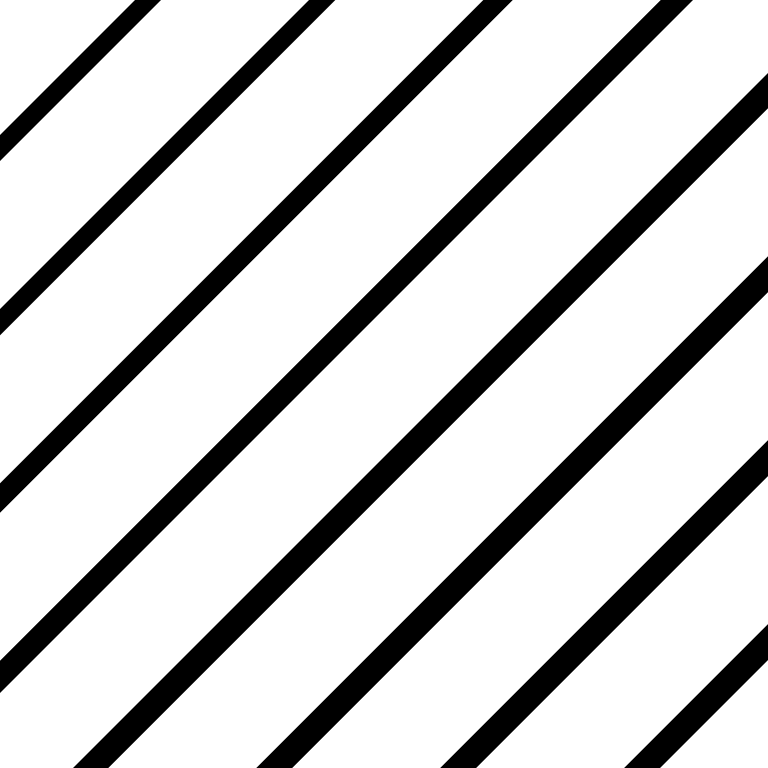
Reproduce this pattern procedurally as a Shadertoy shader.

```glsl
// Eight black diagonal stripes on white, rising to the right.
// A loop walks from the upper left corner to the lower right one, keeping the
// white gap constant while the stripes thicken towards the middle.

const int STRIPE_COUNT = 8;
const float FIRST_EDGE = 0.1758;   // all lengths run along a canvas side
const float WHITE_GAP = 0.1927;
const float THIN_WIDTH = 0.0339;
const float WIDTH_STEP = 0.0039;
const vec3 PAPER = vec3(1.0);
const vec3 INK = vec3(0.0);

// Stripe width: thin at first, then growing evenly until it levels off.
float stripeWidth(float index) {
    return THIN_WIDTH + WIDTH_STEP * clamp(index - 0.9, 0.0, 3.3);
}

// Signed perpendicular distance to a 45 degree band, negative inside.
float bandDistance(float diagonal, float center, float width) {
    return (abs(diagonal - center) - 0.5 * width) * inversesqrt(2.0);
}

// Distance to the nearest of all stripes.
float stripesDistance(float diagonal) {
    float nearest = 1e3;
    float edge = FIRST_EDGE;
    for (int i = 0; i < STRIPE_COUNT; i++) {
        float width = stripeWidth(float(i));
        nearest = min(nearest, bandDistance(diagonal, edge + 0.5 * width, width));
        edge += width + WHITE_GAP;
    }
    return nearest;
}

// Edge coverage, blended over one pixel.
float coverage(float dist, float pixel) {
    return clamp(0.5 - dist / pixel, 0.0, 1.0);
}

void mainImage(out vec4 fragColor, in vec2 fragCoord) {
    vec2 uv = fragCoord / iResolution.y;
    float diagonal = uv.x + 1.0 - uv.y;   // 0 at upper left, 2 at lower right
    float ink = coverage(stripesDistance(diagonal), 1.0 / iResolution.y);
    fragColor = vec4(mix(PAPER, INK, ink), 1.0);
}
```
